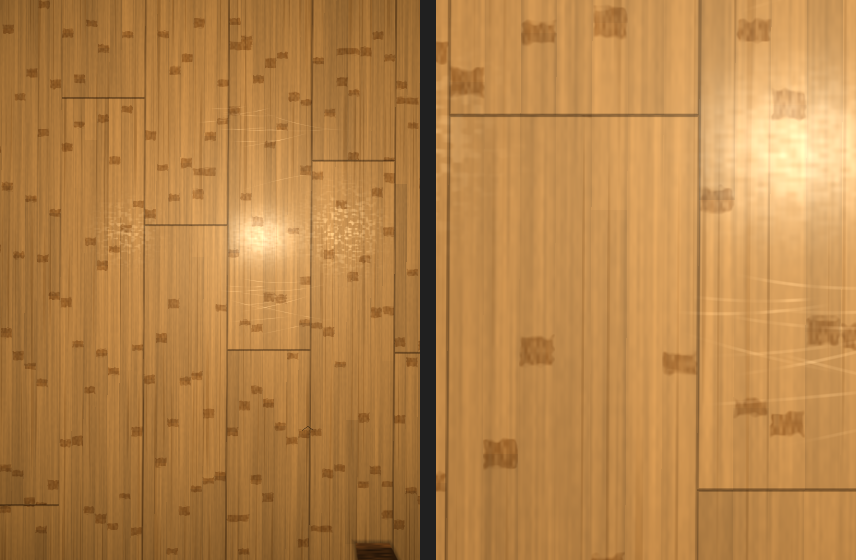
Left, the full canvas; right, a detail of the centre.
A Shadertoy shader for this texture:

```glsl
float hash(vec2 p) {
    vec3 q = fract(p.xyx * vec3(0.1031, 0.1030, 0.0973));
    q += dot(q, q.yzx + 33.33);
    return fract((q.x + q.y) * q.z);
}

float noise(vec2 p) {
    vec2 i = floor(p), f = fract(p);
    f = f * f * (3.0 - 2.0 * f);
    return mix(mix(hash(i), hash(i + vec2(1, 0)), f.x),
               mix(hash(i + vec2(0, 1)), hash(i + vec2(1, 1)), f.x), f.y);
}

// Bamboo knots along one strip: x = knot strength, y = tone of the internode
vec2 knots(float across, float y, float id, float spacing, float chance) {
    float t = y / spacing + hash(vec2(id, 3.7)) * 9.0;
    float cell = floor(t);
    float center = 0.2 + 0.6 * hash(vec2(id, cell + 40.0));
    float dy = (fract(t) - center) * spacing;
    float ragged = noise(vec2(across * 5.0 + id * 7.0, y * 260.0)) - 0.5;
    float halfHeight = 0.006 + 0.005 * hash(vec2(id + 5.0, cell));
    float body = 1.0 - smoothstep(-0.0015, 0.0025, abs(dy) - halfHeight + ragged * 0.005);
    body *= 1.0 - smoothstep(0.40, 0.50, abs(across - 0.5) + ragged * 0.08);
    body *= step(hash(vec2(id + 11.0, cell)), chance);
    return vec2(body, hash(vec2(id + 23.0, cell + step(0.0, dy))));
}

float spot(vec2 p, vec2 center, vec2 radius) {
    vec2 q = (p - center) / radius;
    return exp(-dot(q, q));
}

// Faint pale arcs worn into the varnish
float scratches(vec2 p) {
    float sum = 0.0;
    for (int i = 0; i < 22; i++) {
        float k = float(i);
        vec2 r = vec2(hash(vec2(k, 1.3)), hash(vec2(k, 8.1)));
        vec2 center = vec2(0.5 + 0.24 * r.x, (i % 2 == 0 ? 0.90 : 0.50) + 0.18 * r.y);
        vec2 q = p - center;
        float slope = 0.5 * hash(vec2(k, 4.9)) - 0.25;
        float d = abs(q.y - slope * q.x - (r.y - 0.3) * 2.0 * q.x * q.x);
        float reach = 0.04 + 0.08 * r.x;
        sum += (1.0 - smoothstep(0.0004, 0.0020, d))
             * (1.0 - smoothstep(0.3 * reach, reach, abs(q.x)))
             * noise(p * 60.0 + k);
    }
    return sum;
}

void mainImage(out vec4 fragColor, in vec2 fragCoord) {
    vec2 uv = fragCoord / iResolution.xy;
    vec2 p = vec2(uv.x, uv.y * 1.3333);
    float px = 1.0 / iResolution.x;

    // Planks: slightly leaning columns, one end joint in each
    float column = (p.x + 0.008 * (1.0 - uv.y) - 0.148) / 0.1988 + 1.0;
    float col = floor(column), f = fract(column);
    float joints[6] = float[6](0.098, 0.825, 0.598, 0.375, 0.713, 0.370);
    float jointY = joints[int(clamp(col, 0.0, 5.0))] * 1.3333;
    float plank = col * 2.0 + step(jointY, p.y);

    // Seven strips per plank, with single and double-width knots
    float s = f * 7.0;
    float strip = floor(s) + plank * 17.0;
    vec2 narrow = knots(fract(s), p.y, strip, 0.30, 0.88);
    float wideId = floor(s * 0.5) + plank * 13.0 + 300.0;
    vec2 wide = knots(fract(s * 0.5), p.y, wideId, 0.47, 0.22);
    float knot = max(narrow.x, wide.x);

    // Grain and strip tones
    float fine = noise(vec2(column * 75.0, p.y * 7.0 + strip * 3.1));
    float broad = noise(vec2(column * 24.0, p.y * 2.5 + strip * 5.3));
    float speck = noise(p * vec2(330.0, 110.0));
    float tone = 1.0 + 0.12 * (narrow.y - 0.5) + 0.10 * (fine - 0.5)
               + 0.11 * (broad - 0.5) + 0.04 * (speck - 0.5)
               + 0.04 * (hash(vec2(plank, 71.0)) - 0.5);
    float stripEdge = min(fract(s), 1.0 - fract(s));
    tone -= 0.06 * (1.0 - smoothstep(0.02, 0.12, stripEdge)) * hash(vec2(strip, 9.0));
    float streak = smoothstep(0.72, 0.95, noise(vec2(column * 50.0, p.y * 3.0 + 80.0)));
    vec3 color = vec3(0.705, 0.492, 0.250) * tone;
    color *= 1.0 - streak * vec3(0.10, 0.13, 0.20);
    float mottle = noise(p * vec2(420.0, 190.0));
    color *= mix(vec3(1.0), vec3(0.81, 0.73, 0.58), knot * (0.5 + 0.7 * mottle));

    // Seams and end joints
    float seam = min(f, 1.0 - f) * 0.1988;
    float seamLine = 1.0 - smoothstep(0.0006, 0.0010 + 1.2 * px, seam);
    seamLine *= (col + step(0.5, f) < 1.5 ? 0.25 : 0.75) * (0.5 + 0.5 * noise(vec2(col, p.y * 14.0)));
    float jointLine = 1.0 - smoothstep(0.0006, 0.0010 + 1.2 * px, abs(p.y - jointY));
    color *= 1.0 - max(seamLine, 0.75 * jointLine) * vec3(0.48, 0.52, 0.60);

    // Lamp falloff, warmer in the shade
    vec2 away = p - vec2(0.54, 0.76);
    float light = 1.06 - 0.46 * dot(away, away);
    color *= pow(vec3(light), vec3(1.0, 1.08, 1.45));

    // Varnish glare broken up by surface ripples
    float ripple = noise(p * vec2(120.0, 260.0)) * 0.6 + noise(p * vec2(230.0, 90.0)) * 0.4;
    vec2 lamp = vec2(0.620, 0.770);
    float core = spot(p, lamp, vec2(0.075, 0.055)) * (col == 3.0 ? 1.0 : 0.35);
    float sides = spot(p, vec2(0.82, 0.785), vec2(0.07, 0.08))
                + 0.6 * spot(p, vec2(0.30, 0.780), vec2(0.06, 0.06));
    float halo = spot(p, lamp, vec2(0.26, 0.25));
    color += vec3(0.09, 0.10, 0.10) * halo;
    color += vec3(0.27, 0.31, 0.33) * core * (0.65 + 0.6 * ripple);
    color += vec3(0.22, 0.23, 0.21) * sides * smoothstep(0.40, 0.85, ripple);
    color += vec3(0.10, 0.10, 0.09) * min(scratches(p), 1.5);

    // Stray fibre on the floor
    vec2 fibre = p - vec2(0.733, 0.314);
    float hair = abs(fibre.y + 0.7 * abs(fibre.x) - 0.004);
    color *= 1.0 - 0.4 * (1.0 - smoothstep(0.0005, 0.002, hair)) * step(abs(fibre.x), 0.013);

    // Dark wooden foot at the lower edge
    float left = 0.851 - 0.10 * p.y, right = 0.947 - 0.50 * p.y;
    float foot = max(max(left - p.x, p.x - right), p.y - 0.040);
    vec3 footColor = vec3(0.30, 0.17, 0.06) * (0.6 + 0.6 * noise(p * vec2(50.0, 260.0)));
    footColor *= 0.75 + 0.5 * smoothstep(0.022, 0.036, p.y);
    color *= 1.0 - 0.3 * (1.0 - smoothstep(0.0, 0.012, foot));
    color = mix(footColor, color, smoothstep(-px, px, foot));

    fragColor = vec4(clamp(color, 0.0, 1.0), 1.0);
}
```
